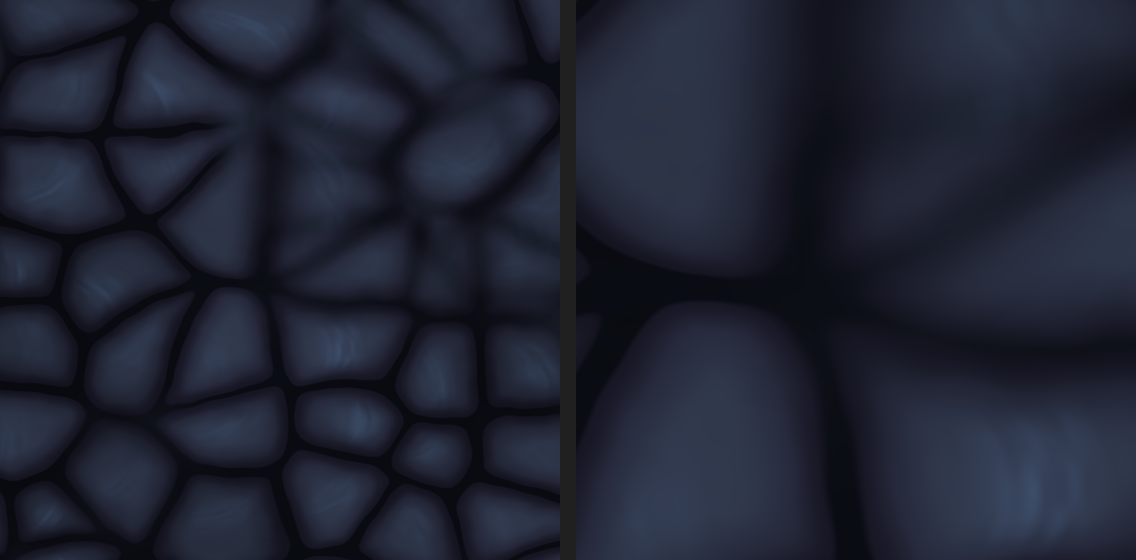
Left, the full canvas; right, a detail of the centre.
Write a Shadertoy shader that draws this texture.

```glsl
vec3 hash3(vec2 p) {
    vec3 q = fract(vec3(p.xyx) * vec3(0.1031, 0.1030, 0.0973));
    q += dot(q, q.yxz + 33.33);
    return fract((q.xxy + q.yzz) * q.zyx);
}

float noise(vec2 p) {
    vec2 i = floor(p), f = fract(p);
    f = f * f * (3.0 - 2.0 * f);
    float low = mix(hash3(i).x, hash3(i + vec2(1, 0)).x, f.x);
    float high = mix(hash3(i + vec2(0, 1)).x, hash3(i + 1.0).x, f.x);
    return mix(low, high, f.y);
}

float fbm(vec2 p) {
    return 0.55 * noise(p) + 0.3 * noise(p * 2.1 + 7.0) + 0.15 * noise(p * 4.3 + 19.0);
}

vec2 site(vec2 cell) {
    return cell + 0.08 + 0.84 * hash3(cell).xy;
}

// Some grid sites are left out, so that their neighbours grow larger
bool missing(vec2 cell) {
    return hash3(cell).z < 0.2;
}

// Rounded stones between dark joints; softness blurs the joints
vec3 stones(vec2 p, float softness) {
    vec2 home = floor(p), id = home, toSite = vec2(0);
    float nearest = 99.0;
    for (int y = -2; y <= 2; y++)
    for (int x = -2; x <= 2; x++) {
        vec2 cell = home + vec2(x, y);
        if (missing(cell)) continue;
        vec2 r = site(cell) - p;
        if (dot(r, r) < nearest) {
            nearest = dot(r, r);
            toSite = r;
            id = cell;
        }
    }

    // A smooth minimum over the cell borders rounds the corners
    float sum = 0.0;
    for (int y = -3; y <= 3; y++)
    for (int x = -3; x <= 3; x++) {
        vec2 cell = id + vec2(x, y);
        if ((x == 0 && y == 0) || missing(cell)) continue;
        vec2 r = site(cell) - p;
        sum += exp(-18.0 * dot(0.5 * (toSite + r), normalize(r - toSite)));
    }
    float depth = -log(sum) / 18.0;
    vec3 trait = hash3(id + 71.0);

    // Tones from the joint to the heart of the stone
    float smudge = fbm(p * 2.6 + trait.xy * 20.0) - 0.5;
    float inner = depth + 0.08 * smudge * smoothstep(0.03, 0.2, depth);
    vec3 joint = mix(vec3(0.033, 0.043, 0.065), vec3(0.05, 0.068, 0.095), softness);
    vec3 col = mix(vec3(0.082, 0.08, 0.130), vec3(0.132, 0.142, 0.205), smoothstep(0.05, 0.19, inner));
    col = mix(col, vec3(0.172, 0.2, 0.272), smoothstep(0.12, 0.36, inner));
    col *= mix(0.9, 1.08, trait.x);

    // Curved, brushed bluish sheen
    float angle = 0.5 + 2.2 * trait.y;
    vec2 q = mat2(cos(angle), sin(angle), -sin(angle), cos(angle)) * -toSite;
    q.y += 0.7 * q.x * q.x + 0.06 * (trait.z - 0.5);
    float brush = noise(q * vec2(4.0, 22.0) + id * 7.0);
    float sheen = exp(-dot(q * q, vec2(7.0, 28.0))) * smoothstep(0.1, 0.3, depth);
    col += vec3(0.055, 0.092, 0.125) * sheen * (0.3 + 0.8 * brush) * mix(0.15, 1.0, trait.z);

    float width = 0.042 + 0.035 * (noise(p * 1.7 + 40.0) - 0.5);
    float blur = 0.012 + 0.12 * softness;
    return mix(joint, col, smoothstep(width - blur, width + blur, depth));
}

void mainImage(out vec4 fragColor, in vec2 fragCoord) {
    vec2 uv = fragCoord / iResolution.y;

    // Hand-drawn wobble of the outlines
    vec2 warp = vec2(noise(uv * 7.0), noise(uv * 7.0 + 50.0)) - 0.5;
    warp += 0.16 * (vec2(noise(uv * 32.0), noise(uv * 32.0 + 80.0)) - 0.5);
    vec2 p = (uv + 0.035 * warp) * vec2(5.7, 6.7) + vec2(3.0, 11.0);

    // Patches where a second, blurred set of stones shows through
    float patchMask = smoothstep(0.5, 0.78, noise(uv * 3.2 + 5.3));
    vec3 col = stones(p, 0.6 * patchMask);
    col = mix(col, stones(p * 0.85 + 27.0, 0.5), 0.55 * patchMask);

    // Broad shadow and faint paint strokes
    col *= mix(0.88, 1.1, noise(uv * 2.4 + 13.0));
    col *= 0.97 + 0.06 * fbm(uv * vec2(24.0, 38.0));
    fragColor = vec4(col, 1.0);
}
```
